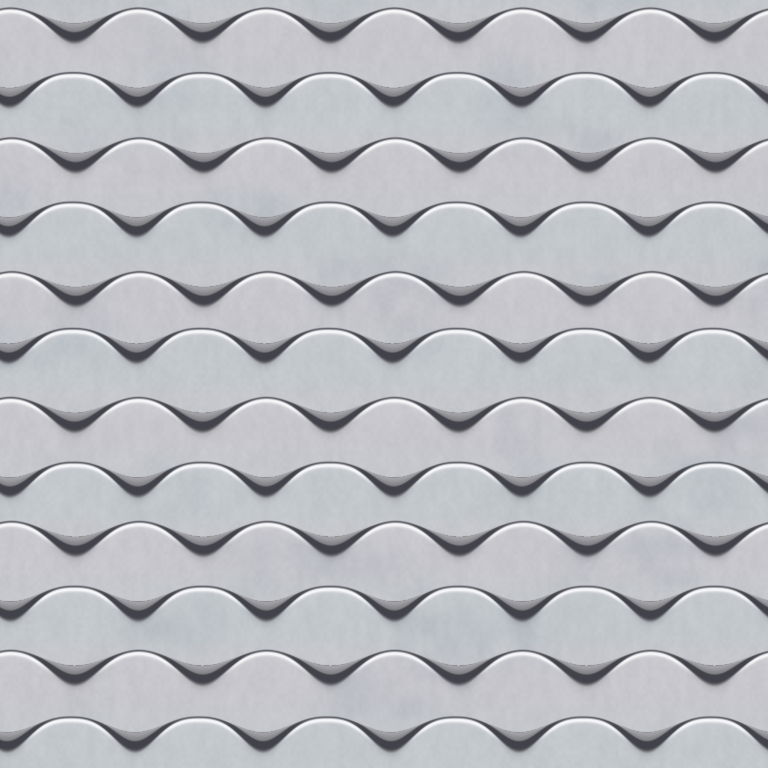
Reproduce this pattern procedurally as a Shadertoy shader.

```glsl
float hash(vec2 p) {
    return fract(sin(dot(p, vec2(127.1, 311.7))) * 43758.5453);
}

float noise(vec2 p) {
    vec2 i = floor(p), f = fract(p);
    f = f * f * (3.0 - 2.0 * f);
    return mix(mix(hash(i), hash(i + vec2(1, 0)), f.x),
               mix(hash(i + vec2(0, 1)), hash(i + vec2(1, 1)), f.x), f.y);
}

// Brushed, faintly stained sheet
vec3 sheet(vec2 uv) {
    vec3 color = vec3(0.772, 0.780, 0.798);
    color += 0.018 * (noise(uv * vec2(260, 200)) - 0.5);
    color += 0.020 * (noise(uv * vec2(110, 45)) - 0.5);
    float stain = smoothstep(0.62, 0.95, noise(uv * vec2(9, 11) + 4.0));
    return color - stain * vec3(0.045, 0.035, 0.03) * noise(uv * 38.0);
}

// Paints one wavy overlap; p.x counts tiles, p.y counts rows downward
vec3 paintOverlap(vec3 color, vec2 p, float row, float soft) {
    float odd = mod(row, 2.0);
    float depth = p.y - row - 0.15 * (hash(vec2(row, 3.7)) - 0.5);
    float x = p.x - 0.08 - 0.49 * odd + 0.03 * (hash(vec2(row, 8.1)) - 0.5);

    // Wave is 0 on a crest and 1 in a trough; odd rows have broader domes
    float wave = pow(0.5 - 0.5 * cos(6.28318 * x), mix(0.95, 1.2, odd));
    float lip = 0.25 * wave;
    float seam = lip + 0.14 * wave * wave * wave;
    float foot = lip + 0.03 + 0.235 * wave * wave;
    float trough = pow(wave, 4.0);

    // Tint of the tiles hanging below this row
    vec3 tint = mix(vec3(0.006, -0.002, 0.002), vec3(-0.008, 0.002, 0.0), odd);
    color += tint * smoothstep(-soft, soft, depth - foot)
                  * (1.0 - smoothstep(0.8, 1.0, depth));

    // Cast shadow in the trough
    float below = max(depth - foot, 0.0);
    color *= 1.0 - 0.4 * trough * exp(-below / 0.055) * step(lip, depth);

    // Bright rolled edge with a soft falloff
    float lit = 1.0 - smoothstep(0.3, 0.88, wave);
    float ridge = exp(-pow((depth - foot - 0.035) / 0.034, 2.0));
    float glow = exp(-below / 0.09) * smoothstep(-soft, soft, depth - foot);
    color = mix(color, vec3(0.97, 0.97, 0.98), lit * min(0.9 * ridge + 0.15 * glow, 1.0));

    // Grey thickness of the upper sheet over the dark gap
    vec3 face = mix(vec3(0.64, 0.64, 0.66), vec3(0.50, 0.50, 0.52),
                    smoothstep(lip, seam + 0.01, depth));
    vec3 gap = mix(vec3(0.36, 0.36, 0.39), vec3(0.26, 0.26, 0.29), smoothstep(0.0, 0.6, wave));
    vec3 wall = mix(face, gap, smoothstep(-soft, soft, depth - seam));
    float cover = smoothstep(-soft, soft, depth - lip)
                * (1.0 - smoothstep(-soft, soft + 0.06 * trough, depth - foot));
    return mix(color, wall, cover);
}

void mainImage(out vec4 fragColor, in vec2 fragCoord) {
    vec2 uv = fragCoord / iResolution.xy;
    vec2 p = vec2(uv.x * 6.0, (1.0 - uv.y) * 12.0 - 0.16);
    float soft = max(0.02, 12.0 / iResolution.y);

    vec3 color = sheet(uv);
    for (float k = -1.0; k <= 1.0; k++) {
        color = paintOverlap(color, p, floor(p.y) + k, soft);
    }
    fragColor = vec4(color, 1.0);
}
```
